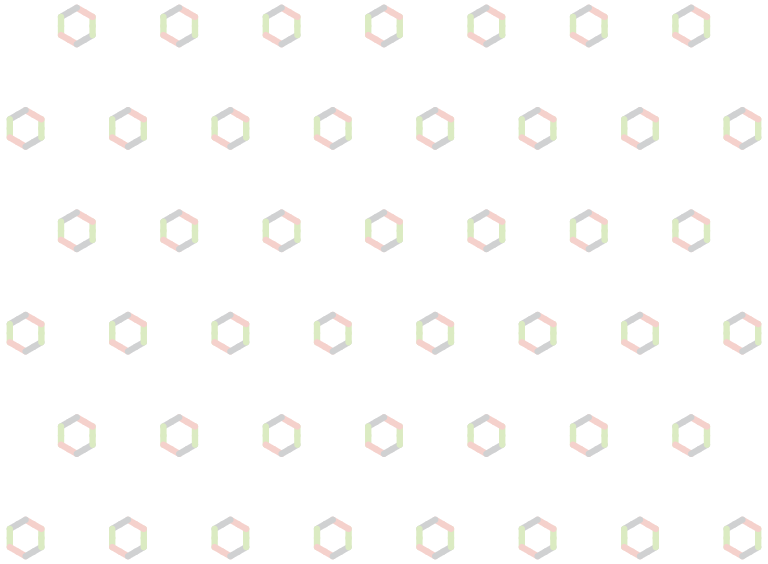
This pattern is drawn by a Shadertoy shader. Its source:

```glsl
float segmentDistance(vec2 p, vec2 a, vec2 b) {
    vec2 ap = p - a, ab = b - a;
    return length(ap - ab * clamp(dot(ap, ab) / dot(ab, ab), 0.0, 1.0));
}

// Hexagon corners, numbered clockwise from the upper left
vec2 corner(int index) {
    float angle = radians(150.0 - 60.0 * float(index));
    return 0.178 * vec2(cos(angle), sin(angle));
}

vec3 strokeColor(int side) {
    int hue = side % 3;
    if (hue == 0) return vec3(0.815, 0.818, 0.825);
    if (hue == 1) return vec3(0.96, 0.82, 0.80);
    return vec3(0.86, 0.92, 0.76);
}

void mainImage(out vec4 fragColor, in vec2 fragCoord) {
    // One unit is one repeat; 7.5 repeats span the width
    float pixel = 7.5 / iResolution.x;
    vec2 p = fragCoord * pixel;

    // Staggered rows, with each cell centred on its hexagon
    float row = floor(p.y + 0.246);
    float shift = 0.25 + 0.5 * mod(row, 2.0);
    vec2 cell = vec2(fract(p.x - shift + 0.5) - 0.5, p.y - row - 0.254);

    // Starting halves first, then ending halves, so each side overlaps the next
    vec3 color = vec3(1.0);
    for (int i = 0; i < 12; i++) {
        int side = i % 6;
        vec2 start = corner(side), end = corner(side + 1);
        vec2 middle = 0.5 * (start + end);
        float d = segmentDistance(cell, middle, i < 6 ? start : end) - 0.031;
        color = mix(color, strokeColor(side), clamp(0.5 - d / pixel, 0.0, 1.0));
    }

    fragColor = vec4(color, 1.0);
}
```
